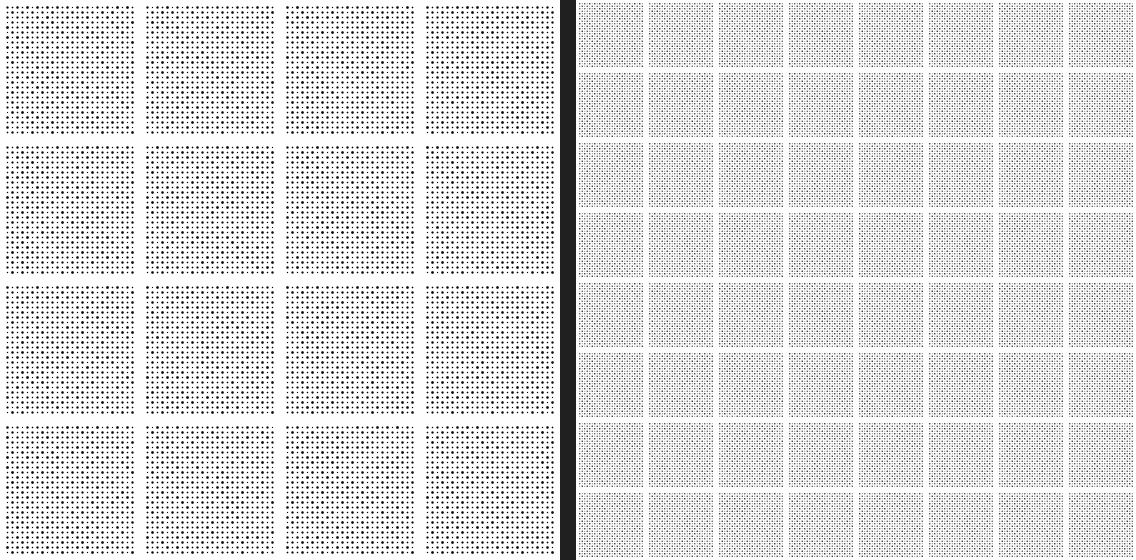
Left: one tile. Right: repeated 2 by 2.
This pattern is drawn by a Shadertoy shader. Its source:

```glsl
// Four by four square panels of black dots, alternating large and small, on white.

const float PANELS = 4.0;        // panels across and down
const float PANEL_CELLS = 28.0;  // grid cells per panel side, margins included
const float MARGIN_CELLS = 1.0;  // empty cells along each panel side
const float SMALL_RADIUS = 0.11; // radii in grid cells
const float LARGE_RADIUS = 0.27;
const float SIZE_VARIATION = 0.35;
const vec3 PAPER = vec3(0.995);
const vec3 INK = vec3(0.02);

// Sine-free hash of a grid cell, from 0 to 1
float hash(vec2 cell) {
    vec3 p = fract(vec3(cell.xyx) * 0.1031);
    p += dot(p, p.yzx + 33.33);
    return fract((p.x + p.y) * p.z);
}

// One inside the dotted part of a panel, zero in its margin
float panelMask(vec2 cell, float panelCells, float margin) {
    vec2 local = mod(cell, panelCells);
    vec2 inside = step(margin, local) * step(local, vec2(panelCells - margin - 1.0));
    return inside.x * inside.y;
}

// Checkerboard of large and small dots, with a random share in each size
float dotRadius(vec2 cell, float variation) {
    float checker = mod(cell.x + cell.y, 2.0);
    float size = mix(checker, hash(cell), variation);
    return mix(SMALL_RADIUS, LARGE_RADIUS, size);
}

// Antialiased coverage of a disc centred on the origin
float disc(vec2 p, float radius, float pixel) {
    return clamp(0.5 + (radius - length(p)) / pixel, 0.0, 1.0);
}

void mainImage(out vec4 fragColor, in vec2 fragCoord) {
    // Grid coordinates, with cell numbers wrapped at the canvas edges
    float cells = PANELS * PANEL_CELLS;
    vec2 grid = fragCoord / iResolution.xy * cells;
    vec2 cell = mod(floor(grid), cells);
    float pixel = cells / min(iResolution.x, iResolution.y);

    // Dots inside the panels
    float radius = dotRadius(cell, SIZE_VARIATION);
    float coverage = disc(fract(grid) - 0.5, radius, pixel);
    coverage *= panelMask(cell, PANEL_CELLS, MARGIN_CELLS);

    fragColor = vec4(mix(PAPER, INK, coverage), 1.0);
}
```
